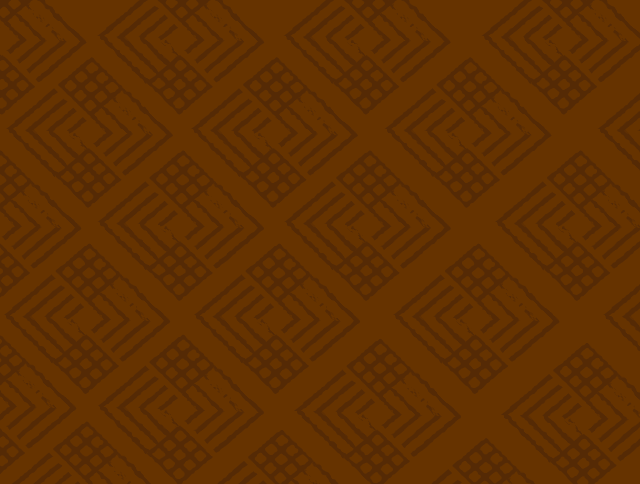
Reproduce this pattern procedurally as a Shadertoy shader.

```glsl
// Worn block-printed diamonds of nested chevrons and lattice corners, dark on brown cloth.

const vec3 CLOTH = vec3(0.40, 0.20, 0.0);
const vec3 INK = vec3(0.335, 0.166, 0.02);
const float VIEW_HEIGHT = 5.82;   // canvas height, in half-widths of a diamond
const int ROWS = 6;
const int COLUMNS = 4;

float hash(vec2 p) {
    vec3 h = fract(vec3(p.xyx) * 0.1031);
    h += dot(h, h.yzx + 33.33);
    return fract((h.x + h.y) * h.z);
}

float noise(vec2 p) {
    vec2 cell = floor(p), f = fract(p);
    f = f * f * (3.0 - 2.0 * f);
    return mix(mix(hash(cell), hash(cell + vec2(1, 0)), f.x),
               mix(hash(cell + vec2(0, 1)), hash(cell + vec2(1, 1)), f.x), f.y);
}

float roundedBox(vec2 p, vec2 halfSize, float radius) {
    vec2 d = abs(p) - halfSize + radius;
    return length(max(d, 0.0)) + min(max(d.x, d.y), 0.0) - radius;
}

// Axes of the diamond: x runs down-right, y runs up-right.
vec2 toDiamond(vec2 p) {
    return vec2(dot(p, vec2(0.648, 0.771)), dot(p, vec2(0.705, -0.715)));
}

// Square lattice with three by three rounded holes.
float lattice(vec2 p, float pitch) {
    vec2 hole = p - pitch * clamp(round(p / pitch), -1.0, 1.0);
    float outer = roundedBox(p, vec2(0.277, 0.263), 0.015);
    return max(outer, -roundedBox(hole, vec2(0.057), 0.025));
}

// Four nested corners; one of them is worn down to specks on its long arm.
float chevrons(vec2 p, float pitch, float wornLevel, vec2 grain) {
    float reach = max(p.x, p.y);
    float level = clamp(round(reach / pitch), 1.0, 4.0);
    bool frayed = p.y > p.x;
    float halfWidth = frayed ? 0.024 : 0.029;
    float d = abs(reach - level * pitch) - halfWidth;
    if (frayed) {
        d += 0.028 * (noise(grain * vec2(24.0, 40.0)) - 0.5);
        if (level == wornLevel)
            d = max(d, 0.04 * (0.64 - noise(grain * vec2(32.0, 55.0) + 7.0)));
    }
    return max(d, max(-0.14 - p.x, -0.07 - p.y));
}

// Signed distance to one printed diamond.
float diamond(vec2 local) {
    vec2 q = toDiamond(local);
    bool rightHalf = q.x + q.y > 0.0;
    vec2 corner = rightHalf ? q : -q;
    vec2 blockSide = q.y > q.x ? q : -q;
    float d = chevrons(corner, 0.163, rightHalf ? 3.0 : 1.0, q + 9.0);
    d = min(d, lattice(blockSide - vec2(-0.41, 0.403), 0.168));
    return d + 0.014 * (noise(q * 32.0 + 90.0) - 0.5);
}

// Half-drop layout whose columns widen and drift as in hand printing.
vec2 diamondCentre(float row, float column) {
    float u = column + 0.5 * mod(row, 2.0);
    float seam = 0.14 * (u - 2.6) * smoothstep(1.6, 2.0, u)
               * exp(-(row - 1.5) * (row - 1.5));
    float x = -0.02 + 2.14 * u + 0.057 * u * u
            + 0.03 * (u - 1.0) * (row - 2.0) + seam;
    float y = 0.47 + 1.12 * row + 0.05 * (u - 1.5) * max(row - 3.0, 0.0);
    return vec2(x, y);
}

void mainImage(out vec4 fragColor, in vec2 fragCoord) {
    float pixel = VIEW_HEIGHT / iResolution.y;
    vec2 canvas = pixel * vec2(fragCoord.x, iResolution.y - fragCoord.y);

    float d = 1.0;
    for (int row = 0; row < ROWS; row++) {
        for (int column = 0; column < COLUMNS; column++) {
            vec2 local = canvas - diamondCentre(float(row), float(column));
            if (max(abs(local.x), abs(local.y)) < 1.1)
                d = min(d, diamond(local));
        }
    }

    float coverage = clamp(0.5 - d / pixel, 0.0, 1.0);
    fragColor = vec4(mix(CLOTH, INK, coverage), 1.0);
}
```
